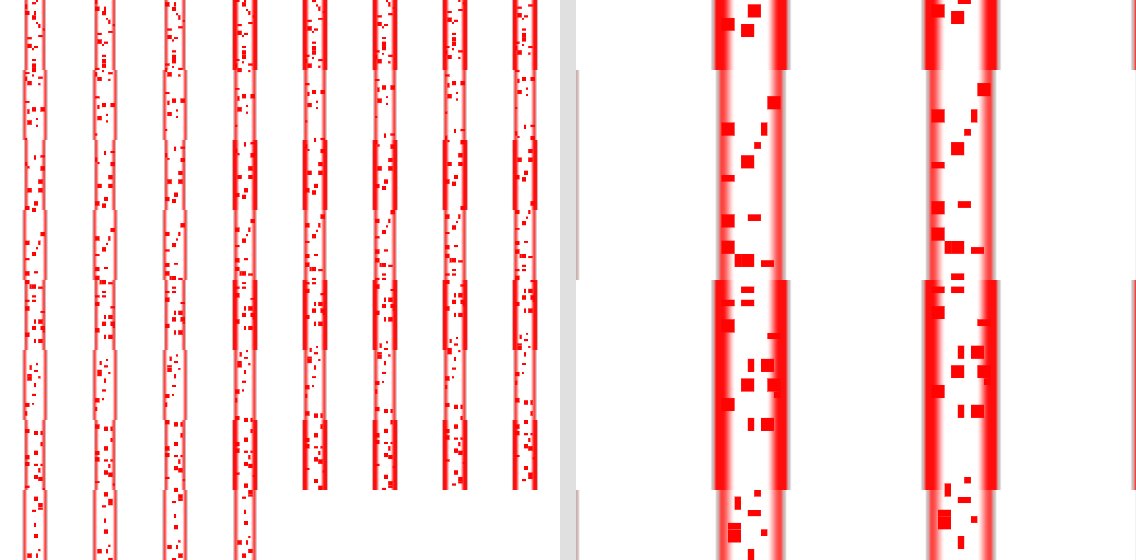
Left: the whole. Right: its middle third, enlarged.
A WebGL 2 fragment shader for this pattern:

```glsl
#version 300 es
precision highp float;
// Eight vertical red-rimmed tubes of alternating wide and narrow tiles, filled with drifting specks.

#define REPEATS 8.0          // tiles across and down
#define WIDE_HALF 0.195      // half width of a wide tile, in tiles
#define NARROW_HALF 0.173    // half width of a narrow tile
#define SHADOW_WIDTH 0.022   // grey outline
#define SPECK_UNIT 0.03125   // smallest speck side, in tiles
#define SPECK_CHANCE 0.42    // share of speck cells that are filled
#define COLUMN_DRIFT 0.0625  // upward shift of the specks per column

uniform vec2 u_resolution;
out vec4 outColor;

const vec3 WHITE = vec3(1.0);
const vec3 SHADOW = vec3(0.80, 0.74, 0.74);
const vec3 SOFT_RED = vec3(0.99, 0.27, 0.26);
const vec3 STRONG_RED = vec3(1.0, 0.05, 0.05);
const vec3 SPECK_RED = vec3(1.0, 0.01, 0.01);

float hash(vec2 p) {
    vec3 v = fract(vec3(p.xyx) * 0.1031);
    v += dot(v, v.yzx + 33.33);
    return fract((v.x + v.y) * v.z);
}

// Coverage of one random small rectangle per cell of 3 by 3 units.
float specks(vec2 p, float blur) {
    vec2 units = p / SPECK_UNIT;
    units.x += 4.5;
    vec2 cell = floor(units / 3.0);
    if (cell.x < 0.0 || cell.x > 2.0) return 0.0;
    vec2 seed = cell + 17.0;
    if (hash(seed) > SPECK_CHANCE) return 0.0;

    vec2 size = 1.0 + step(0.4, vec2(hash(seed + 31.7), hash(seed + 57.3)));
    vec2 jitter = vec2(hash(seed + 83.1), hash(seed + 109.9));
    vec2 corner = floor(jitter * (4.0 - size));
    vec2 away = abs(units - 3.0 * cell - corner - 0.5 * size) - 0.5 * size;
    float dist = max(away.x, away.y) * SPECK_UNIT;
    return 1.0 - smoothstep(-0.5 * blur, 0.5 * blur, dist);
}

// Tube wall from outside to inside: grey outline, red rim, fade to white.
vec3 tubeWall(float depth, vec3 rim, float rimEnd, float fadeEnd) {
    vec3 color = mix(WHITE, SHADOW, smoothstep(0.0, 0.6 * SHADOW_WIDTH, depth));
    color = mix(color, rim, smoothstep(0.6 * SHADOW_WIDTH, 1.5 * SHADOW_WIDTH, depth));
    return mix(color, WHITE, smoothstep(rimEnd, fadeEnd, depth));
}

void main() {
    vec2 grid = gl_FragCoord.xy / u_resolution * REPEATS;
    vec2 tile = floor(grid);
    float x = fract(grid.x) - 0.5;
    float pixel = REPEATS / u_resolution.y;
    float row = REPEATS - 1.0 - tile.y;

    // The first three columns are paler and swap the order of the widths.
    bool pale = tile.x < 3.0;
    bool wide = (mod(row, 2.0) > 0.5) == pale;
    // The right half of the bottom row stays empty.
    bool present = tile.x < 0.5 * REPEATS || tile.y > 0.0;

    float halfWidth = (wide ? WIDE_HALF : NARROW_HALF) - (pale ? 0.008 : 0.0);
    vec3 rim = wide && !pale ? STRONG_RED : SOFT_RED;
    float rimEnd = wide && !pale ? 0.060 : 0.036;
    float fadeEnd = rimEnd + (pale ? 0.050 : 0.062);

    vec3 color = WHITE;
    if (present) {
        color = tubeWall(halfWidth - abs(x), rim, rimEnd, fadeEnd);
        vec2 flow = vec2(x, grid.y - tile.x * COLUMN_DRIFT);
        color = mix(color, SPECK_RED, specks(flow, pixel));
    }
    outColor = vec4(color, 1.0);
}
```
